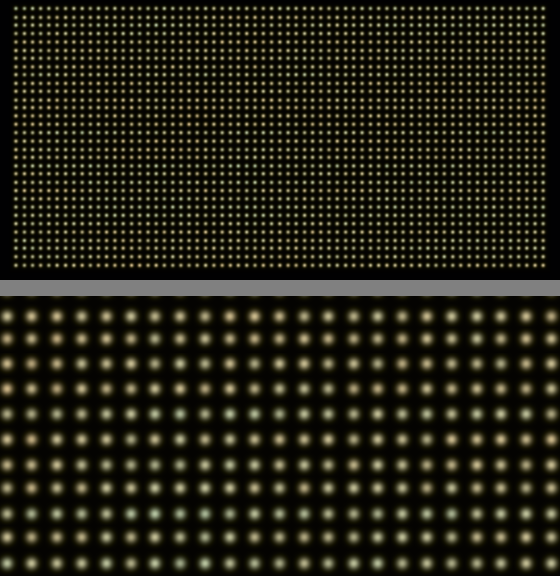
Top, the full canvas; bottom, a detail of the centre.
Write a WebGL 2 fragment shader that draws this pattern.

```glsl
#version 300 es
precision highp float;
// A panel of 65 x 32 small glowing beads on near-black.
// Each cell holds one Gaussian bead, lit from the upper left; hashes shift
// rows and vary brightness, and gradient noise drifts the tint over the panel.

uniform vec2 u_resolution;
out vec4 fragColor;

// Lengths are in canvas heights, unless marked as cell units
const vec2 GRID_COUNT = vec2(65.0, 32.0);
const vec2 FIRST_BEAD = vec2(0.0578, 0.0534);
const vec2 PITCH = vec2(0.02942, 0.0295);
const float CANVAS_ASPECT = 2.0;
const float BEAD_SIGMA = 0.165;      // cell units
const float ROW_SHIFT = 0.055;       // cell units
const float COLUMN_SHIFT = 0.025;    // cell units
const float BRIGHTNESS_VARIATION = 0.08;
const float TINT_VARIATION = 0.05;
const float DRIFT_SCALE = 5.0;
const float SHADING = 0.35;
const vec2 LIGHT_DIRECTION = vec2(-0.6, 0.8);
const float BLUE_LOSS = 0.045;       // makes the dim rims more olive
const vec3 BEAD_COLOR = vec3(0.68, 0.675, 0.58);
const vec3 MARGIN_COLOR = vec3(0.004, 0.004, 0.006);
const vec3 PANEL_COLOR = vec3(0.016, 0.012, 0.002);

float hash(vec2 p) {
    vec3 q = fract(p.xyx * vec3(0.1031, 0.1030, 0.0973));
    q += dot(q, q.yzx + 33.33);
    return fract((q.x + q.y) * q.z);
}

float signedHash(vec2 p) {
    return 2.0 * hash(p) - 1.0;
}

vec2 gradient(vec2 corner) {
    float angle = 6.28318 * hash(corner + 71.0);
    return vec2(cos(angle), sin(angle));
}

float gradientNoise(vec2 p) {
    vec2 i = floor(p);
    vec2 f = p - i;
    vec2 u = f * f * f * (f * (f * 6.0 - 15.0) + 10.0);
    vec2 e = vec2(1.0, 0.0);
    float a = dot(gradient(i), f);
    float b = dot(gradient(i + e), f - e);
    float c = dot(gradient(i + e.yx), f - e.yx);
    float d = dot(gradient(i + 1.0), f - 1.0);
    return mix(mix(a, b, u.x), mix(c, d, u.x), u.y);
}

// Bead intensity at an offset from its centre, in cell units
float beadGlow(vec2 offset) {
    float falloff = exp(-0.5 * dot(offset, offset) / (BEAD_SIGMA * BEAD_SIGMA));
    return falloff * max(1.0 + SHADING * dot(offset, LIGHT_DIRECTION) / 0.5, 0.0);
}

void main() {
    vec2 uv = gl_FragCoord.xy / u_resolution;
    vec2 p = uv * vec2(CANVAS_ASPECT, 1.0);

    // Nearest cell and the offset from its bead
    vec2 gridPos = (p - FIRST_BEAD) / PITCH;
    vec2 cell = clamp(floor(gridPos + 0.5), vec2(0.0), GRID_COUNT - 1.0);
    vec2 shift = vec2(COLUMN_SHIFT * signedHash(vec2(cell.x, 41.0)),
                      ROW_SHIFT * signedHash(vec2(17.0, cell.y)));
    vec2 offset = gridPos - cell - shift;

    // Brightness and warm-to-green variation, per bead, row and region
    float brightness = 1.0 + BRIGHTNESS_VARIATION * signedHash(cell + 5.0);
    float drift = gradientNoise(p * DRIFT_SCALE);
    float warmth = TINT_VARIATION * (0.5 * signedHash(cell + 23.0)
                 + 0.8 * signedHash(vec2(59.0, cell.y)) + drift);
    vec3 tint = vec3(1.0 + warmth, 1.0 - 0.4 * warmth, 1.0 - warmth);

    float glow = beadGlow(offset) * brightness;
    vec3 bead = BEAD_COLOR * tint * glow;
    bead.b = max(bead.b - BLUE_LOSS, 0.0);

    // Faintly warm panel fading into the dark margin
    vec2 outside = abs(gridPos - 0.5 * (GRID_COUNT - 1.0)) - 0.5 * GRID_COUNT;
    float panel = 1.0 - smoothstep(-0.3, 0.5, max(outside.x, outside.y));
    vec3 color = mix(MARGIN_COLOR, PANEL_COLOR, panel) + bead;

    fragColor = vec4(color, 1.0);
}
```
